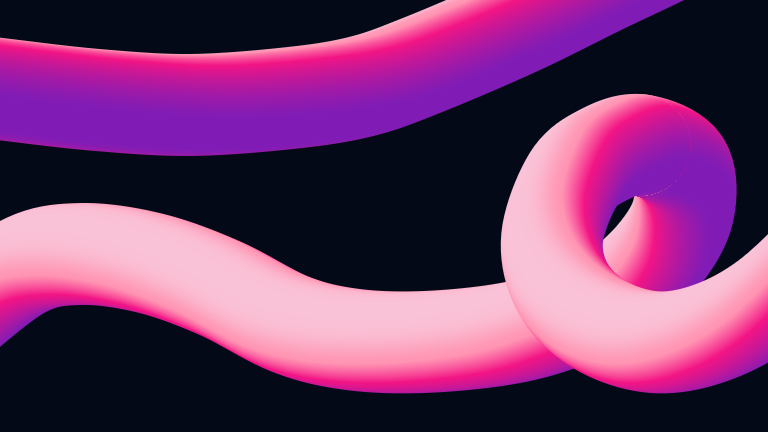
Write a Shadertoy shader that draws this background.

```glsl
// Glossy ribbons on a dark ground: one band above, one looping strand below.
// Each strand is a gradient disc swept along a Catmull-Rom path; the last disc
// to cover a point decides its colour, found as a root on short path segments.

const float RADIUS = 0.118;
const int STEPS = 10;

const vec3 NIGHT = vec3(0.016, 0.036, 0.092);
const vec3 BLUSH = vec3(0.98, 0.76, 0.84);
const vec3 ROSE = vec3(1.0, 0.58, 0.70);
const vec3 HOT_PINK = vec3(0.95, 0.08, 0.52);
const vec3 PURPLE = vec3(0.50, 0.11, 0.71);

// Paths in units of the canvas height; the end points only set tangents.
const vec2 BAND[13] = vec2[13](
    vec2(1.852, 1.266), vec2(1.701, 1.190), vec2(1.532, 1.106), vec2(1.387, 1.037),
    vec2(1.194, 0.942), vec2(0.972, 0.847), vec2(0.833, 0.799), vec2(0.671, 0.773),
    vec2(0.440, 0.757), vec2(0.220, 0.769), vec2(0.0, 0.794), vec2(-0.150, 0.813),
    vec2(-0.324, 0.833));
const vec2 WAVE[17] = vec2[17](
    vec2(-0.255, 0.144), vec2(-0.116, 0.255), vec2(0.051, 0.382), vec2(0.185, 0.412),
    vec2(0.347, 0.391), vec2(0.509, 0.333), vec2(0.671, 0.250), vec2(0.810, 0.215),
    vec2(0.972, 0.208), vec2(1.157, 0.225), vec2(1.292, 0.259), vec2(1.424, 0.319),
    vec2(1.523, 0.407), vec2(1.581, 0.509), vec2(1.574, 0.618), vec2(1.481, 0.664),
    vec2(1.396, 0.641));
const vec2 LOOP[12] = vec2[12](
    vec2(1.574, 0.618), vec2(1.481, 0.664), vec2(1.396, 0.641), vec2(1.326, 0.583),
    vec2(1.278, 0.449), vec2(1.303, 0.333), vec2(1.389, 0.248), vec2(1.514, 0.208),
    vec2(1.644, 0.229), vec2(1.778, 0.301), vec2(1.921, 0.433), vec2(2.060, 0.572));

struct Sweep {
    float dist;    // distance to the path
    vec2 nearest;  // offset from the nearest path point
    vec2 leaving;  // offset from the last disc that covers the point
    bool covered;
};

Sweep newSweep() {
    return Sweep(1e3, vec2(0.0), vec2(0.0), false);
}

vec2 catmullRom(vec2 a, vec2 b, vec2 c, vec2 d, float t) {
    return b + 0.5 * t * (c - a + t * (2.0 * a - 5.0 * b + 4.0 * c - d
        + t * (3.0 * (b - c) + d - a)));
}

float segmentParam(vec2 p, vec2 a, vec2 b) {
    return dot(p - a, b - a) / dot(b - a, b - a);
}

// Moves the disc along one straight piece of the path.
void sweepSegment(vec2 p, vec2 a, vec2 b, inout Sweep s) {
    float h = segmentParam(p, a, b);
    vec2 nearest = p - mix(a, b, clamp(h, 0.0, 1.0));
    if (length(nearest) < s.dist) {
        s.dist = length(nearest);
        s.nearest = nearest;
    }
    vec2 side = p - mix(a, b, h);
    float disc = RADIUS * RADIUS - dot(side, side);
    float u = h + sqrt(max(disc, 0.0)) / length(b - a);
    if (disc > 0.0 && u >= 0.0 && u <= 1.0) {
        s.leaving = p - mix(a, b, u);
        s.covered = true;
    }
}

// Moves the disc along one curved span, skipping spans that are far away.
void sweepSpan(vec2 p, vec2 a, vec2 b, vec2 c, vec2 d, inout Sweep s) {
    float h = clamp(segmentParam(p, b, c), 0.0, 1.0);
    if (distance(p, mix(b, c, h)) > RADIUS + 0.06) return;
    vec2 from = b;
    for (int i = 1; i <= STEPS; i++) {
        vec2 to = catmullRom(a, b, c, d, float(i) / float(STEPS));
        sweepSegment(p, from, to, s);
        from = to;
    }
}

// Linear gradient across the disc, pale at upper left, purple at lower right.
vec3 discColor(vec2 offset) {
    float t = dot(offset / RADIUS, vec2(0.78, -0.62));
    vec3 color = mix(BLUSH, ROSE, smoothstep(-1.0, -0.42, t));
    color = mix(color, HOT_PINK, clamp((t + 0.45) / 0.47, 0.0, 1.0));
    return mix(color, PURPLE, clamp((t - 0.02) / 0.9, 0.0, 1.0));
}

vec3 paint(vec3 under, Sweep s, float pixel) {
    vec2 offset = s.covered ? s.leaving : s.nearest;
    float cover = clamp(0.5 + (RADIUS - s.dist) / pixel, 0.0, 1.0);
    return mix(under, discColor(offset), cover);
}

void mainImage(out vec4 fragColor, in vec2 fragCoord) {
    float pixel = 1.0 / iResolution.y;
    vec2 p = fragCoord * pixel;
    Sweep band = newSweep(), wave = newSweep(), ring = newSweep();

    for (int i = 0; i < 10; i++) sweepSpan(p, BAND[i], BAND[i + 1], BAND[i + 2], BAND[i + 3], band);
    for (int i = 0; i < 14; i++) sweepSpan(p, WAVE[i], WAVE[i + 1], WAVE[i + 2], WAVE[i + 3], wave);
    for (int i = 0; i < 9; i++) sweepSpan(p, LOOP[i], LOOP[i + 1], LOOP[i + 2], LOOP[i + 3], ring);

    // Back to front: the loop continues the wave and crosses over it.
    vec3 color = paint(NIGHT, band, pixel);
    color = paint(color, wave, pixel);
    color = paint(color, ring, pixel);
    fragColor = vec4(color, 1.0);
}
```
